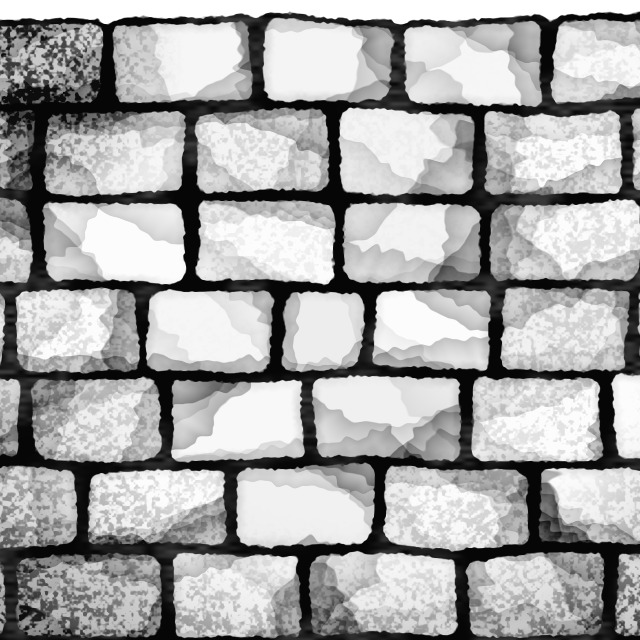
A WebGL 2 fragment shader for this texture:

```glsl
#version 300 es
precision highp float;
// Ink-painted stone wall in greys: seven staggered courses of rough blocks.
// Each course has its own joint spacing; blocks are tilted rounded boxes,
// shaded with dry-brush facets, granite grain and gloom near the corners.
uniform vec2 u_resolution;
out vec4 fragColor;

float hash(vec2 p) {
  return fract(sin(dot(p, vec2(127.1, 311.7))) * 43758.5453);
}

float noise(vec2 p) {
  vec2 i = floor(p), f = fract(p);
  f = f * f * (3.0 - 2.0 * f);
  return mix(mix(hash(i), hash(i + vec2(1, 0)), f.x),
             mix(hash(i + vec2(0, 1)), hash(i + vec2(1, 1)), f.x), f.y);
}

// Per course, from the top: first joint, joint spacing, uneven spacing
const vec3 COURSES[7] = vec3[7](
  vec3(0.176, 0.228, 0.0), vec3(0.065, 0.226, 0.0), vec3(0.060, 0.236, 0.05),
  vec3(0.220, 0.186, 0.16), vec3(0.033, 0.230, 0.0), vec3(0.139, 0.230, 0.0),
  vec3(0.020, 0.232, 0.0));
const float COURSE_HEIGHT = 0.1387;

float jointX(float k, float row, vec3 course) {
  float shift = course.z * sin(k * 2.0944) + 0.08 * (hash(vec2(k, row + 9.0)) - 0.5);
  return course.x + course.y * (k + shift);
}

float roundedBox(vec2 q, vec2 halfSize, float radius) {
  vec2 d = abs(q) - halfSize + radius;
  return length(max(d, 0.0)) + min(max(d.x, d.y), 0.0) - radius;
}

// Darkening left by overlapping strokes, each with one ragged hard edge
float brushFacets(vec2 s, vec2 p, vec2 id) {
  float shade = 0.0;
  for (int i = 0; i < 5; i++) {
    vec2 seed = id + float(i) * vec2(17.3, 5.9);
    float angle = 6.2832 * hash(seed);
    vec2 dir = vec2(cos(angle), sin(angle));
    float along = dot(p, dir), across = dot(p, vec2(-dir.y, dir.x));
    float t = dot(s, dir) - mix(0.3, 0.95, hash(seed + 3.1));
    t += 0.45 * (noise(p * 16.0 + seed) - 0.5);
    t += 0.22 * (noise(vec2(along * 8.0, across * 75.0) + seed) - 0.5);
    shade += mix(0.06, 0.3, hash(seed + 7.7)) * smoothstep(0.0, 0.04, t) * exp(-1.8 * t);
  }
  return shade;
}

// Soot gathering in the lower corners and at the upper left
float gloomAt(vec2 p) {
  float low = smoothstep(0.46, 0.95, length(p - vec2(0.56, 0.66)));
  float upperLeft = 0.75 * smoothstep(0.28, 0.05, length(p - vec2(0.02, 0.9)));
  return max(low, upperLeft);
}

void main() {
  vec2 p = gl_FragCoord.xy / u_resolution;
  float px = 1.0 / min(u_resolution.x, u_resolution.y);

  // Bend the courses, then find the course and block
  vec2 w = p + 0.012 * (vec2(noise(p * 8.0 + 4.0), noise(p * 7.0 + 31.0)) - 0.5);
  float v = (0.9705 - w.y) / COURSE_HEIGHT;
  float row = clamp(floor(v), 0.0, 6.0);
  vec3 course = COURSES[int(row)];
  float k = floor((w.x - course.x) / course.y);
  if (w.x < jointX(k, row, course)) k -= 1.0;
  else if (w.x > jointX(k + 1.0, row, course)) k += 1.0;
  float left = jointX(k, row, course), right = jointX(k + 1.0, row, course);
  vec2 id = vec2(k, row);

  // Block outline: tilted sides and a chipped edge
  vec2 q = vec2(w.x - 0.5 * (left + right), (row + 0.5 - v) * COURSE_HEIGHT);
  vec2 halfSize = 0.5 * vec2(right - left, COURSE_HEIGHT);
  halfSize -= vec2(0.008 + 0.004 * hash(id + 2.0), 0.006 + 0.003 * hash(id + 5.0));
  vec2 tilt = vec2(0.13, 0.07) * (vec2(hash(id + 11.0), hash(id + 13.0)) - 0.5);
  vec2 leaned = q + tilt * q.yx;
  float chips = 0.005 * (noise(p * 45.0) - 0.5) + 0.004 * (noise(p * 170.0) - 0.5);
  float d = roundedBox(leaned, halfSize, mix(0.008, 0.024, hash(id + 19.0))) + chips;
  float block = smoothstep(px, -px, d);

  // Stone surface: pale wash, facets, edge shading and grain
  float gloom = gloomAt(p);
  float grain = 0.6 * noise(p * 150.0) + 0.4 * noise(p * 290.0 + 7.0);
  grain = smoothstep(0.38, 0.72, grain + 0.25 * (noise(p * 35.0) - 0.5));
  float speckle = 0.13 * smoothstep(0.3, 0.8, hash(id + 23.0)) + 0.6 * gloom;
  float stone = mix(0.93, 1.02, hash(id + 29.0));
  stone -= brushFacets(leaned / halfSize, p, id);
  stone -= 0.13 * smoothstep(-0.018, 0.0, d) * noise(p * 14.0 + 50.0);
  stone -= 0.3 * gloom + speckle * grain;

  // Black mortar with scumbled grey patches
  float patches = smoothstep(0.45, 0.8, noise(p * 13.0 + 60.0));
  float mortar = 0.025 + 0.22 * patches * noise(p * vec2(60.0, 160.0));
  float tone = mix(mortar, clamp(stone, 0.05, 0.99), block);

  // Bare white above the wall, dipping into the top joints
  float notch = 0.008 * smoothstep(0.02, 0.0, min(w.x - left, right - w.x));
  float above = w.y - 0.9735 + chips + notch;
  tone = mix(tone, 1.0, smoothstep(-px, px, above));
  fragColor = vec4(vec3(tone), 1.0);
}
```
